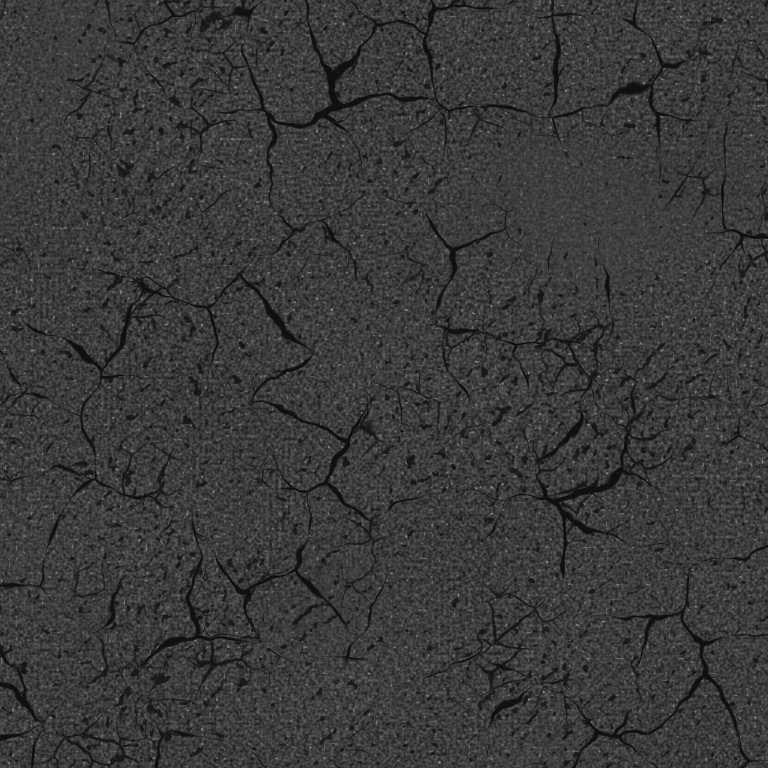
Reproduce this texture procedurally as a WebGL 1 fragment shader.

```glsl
precision highp float;
// Dark, grainy asphalt broken by ragged branching cracks and small pits.
uniform vec2 u_resolution;

vec2 hash2(vec2 cell) {
  vec2 k = vec2(dot(cell, vec2(127.1, 311.7)), dot(cell, vec2(269.5, 183.3)));
  return fract(sin(k) * 43758.5);
}

// Gradient noise, roughly -0.7 to 0.7
float slope(vec2 cell, vec2 offset) {
  float angle = 6.2832 * hash2(cell).x;
  return dot(vec2(cos(angle), sin(angle)), offset);
}

float noise(vec2 p) {
  vec2 i = floor(p), f = fract(p);
  vec2 u = f * f * f * (f * (f * 6.0 - 15.0) + 10.0);
  vec2 e = vec2(1.0, 0.0);
  return mix(mix(slope(i, f), slope(i + e, f - e), u.x),
             mix(slope(i + e.yx, f - e.yx), slope(i + 1.0, f - 1.0), u.x), u.y);
}

float fbm(vec2 p) {
  float sum = 0.0, amplitude = 1.0;
  for (int i = 0; i < 4; i++) {
    sum += amplitude * noise(p);
    p = p * 2.03 + 17.3;
    amplitude *= 0.47;
  }
  return sum;
}

// Distance to the nearest border between Voronoi cells
float cellBorder(vec2 p) {
  vec2 base = floor(p), f = fract(p);
  vec2 nearCell = vec2(0.0), nearPoint = vec2(0.0);
  float best = 9.0;
  for (int y = -1; y <= 1; y++) {
    for (int x = -1; x <= 1; x++) {
      vec2 cell = vec2(float(x), float(y));
      vec2 r = cell + hash2(base + cell) - f;
      if (dot(r, r) < best) {
        best = dot(r, r);
        nearCell = cell;
        nearPoint = r;
      }
    }
  }
  float border = 9.0;
  for (int y = -2; y <= 2; y++) {
    for (int x = -2; x <= 2; x++) {
      vec2 cell = nearCell + vec2(float(x), float(y));
      vec2 r = cell + hash2(base + cell) - f;
      vec2 between = r - nearPoint;
      if (dot(between, between) > 0.0001)
        border = min(border, dot(0.5 * (nearPoint + r), normalize(between)));
    }
  }
  return border;
}

// Coverage of a crack network; halfWidth below zero closes the crack
float cracks(vec2 p, float scale, float halfWidth) {
  float soft = max(0.0013, 0.6 / u_resolution.y);
  float d = cellBorder(p * scale) / scale;
  return 1.0 - smoothstep(halfWidth - soft, halfWidth + soft, d);
}

void main() {
  vec2 p = gl_FragCoord.xy / u_resolution.y;

  // Ragged domain for the cracks
  vec2 warp = vec2(fbm(p * 8.0), fbm(p * 8.0 + 41.7));
  vec2 q = p + 0.032 * warp;

  // Worn and rough zones
  float rough = smoothstep(-0.1, 0.4, noise(p * 4.0 + 3.7));
  float worn = smoothstep(0.1, 0.45, noise(p * 3.1 + 25.2));

  // Wide cracks, then hairlines that come and go
  float wideWidth = 0.0006 + 0.0062 * noise(p * 6.0 + 9.1) + 0.003 * noise(p * 31.0);
  float hairWidth = -0.0012 + 0.005 * noise(p * 11.0 + 5.3) + 0.0014 * rough;
  float dark = cracks(q, 8.5, wideWidth);
  dark = max(dark, 0.85 * cracks(q + 0.008 * warp.yx + 7.0, 23.0, hairWidth));

  // Pits, stretched along a diagonal
  vec2 diagonal = vec2(p.x + p.y, p.y - p.x) * vec2(42.0, 68.0);
  float pit = noise(diagonal + 3.0 * warp) + 0.45 * noise(p * 150.0);
  dark = max(dark, 0.8 * smoothstep(0.34, 0.56, pit + 0.14 * rough - 0.1 * worn));

  // Stone grain with pale specks
  float grain = 0.17 * noise(p * 251.0) + 0.08 * noise(p * 117.0 + 8.0);
  grain += 0.24 * smoothstep(0.28, 0.62, noise(p * 207.0 + 60.0));
  grain *= 1.0 - 0.45 * worn;

  // Side light on the uneven ground
  float relief = noise(p * 55.0) - noise(p * 55.0 + vec2(0.25, -0.25));
  float tone = 0.237 + grain + 0.06 * relief * rough + 0.02 * noise(p * 5.0 + 13.0);

  tone = mix(tone, 0.06 + 0.15 * max(grain, 0.0), dark);
  gl_FragColor = vec4(vec3(clamp(tone, 0.04, 0.6)), 1.0);
}
```
